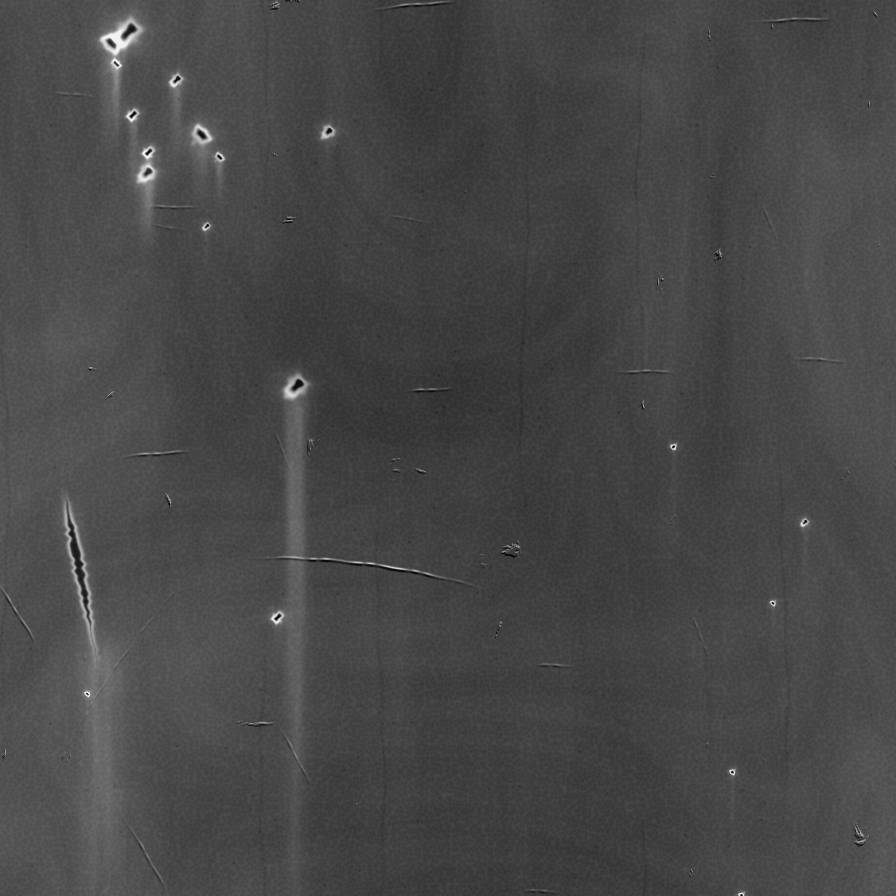
This texture is drawn by a three.js fragment shader. Its source:

```glsl
varying vec2 vUv;
#define BASE_GREY 0.262
#define MOTTLE 0.040
#define STREAK 0.013
#define GRAIN 0.055
#define RELIEF 0.22
#define LIGHT_STEP vec2(0.0005, 0.0011)
#define RIM_LIGHT 0.50
#define CORE_DARK 0.42
#define DRIP_LIGHT 0.20
#define SCRATCH_WIDTH 0.0012

vec2 hash2(vec2 p) {
  vec3 a = fract(p.xyx * vec3(0.1031, 0.1030, 0.0973));
  a += dot(a, a.yzx + 33.33);
  return fract((a.xx + a.yz) * a.zy);
}
float below(float edge, float soft, float x) { return 1.0 - smoothstep(edge - soft, edge + soft, x); }
float bell(float x) { return exp(-x * x); }
// Cellular noise: distance to the nearest point, and its random id
vec2 cells(vec2 p) {
  vec2 home = floor(p), best = vec2(9.0, 0.0);
  for (float k = 0.0; k < 9.0; k++) {
    vec2 cell = home + vec2(mod(k, 3.0), floor(k / 3.0)) - 1.0;
    float d = length(cell + hash2(cell + 50.0) - p);
    if (d < best.x) best = vec2(d, hash2(cell + 91.0).x);
  }
  return best;
}
// Layered, rotated sines for cloudy variation
float mottle(vec2 p) {
  float sum = 0.0, gain = 0.6;
  for (int i = 0; i < 7; i++) {
    p = mat2(0.8, 0.6, -0.6, 0.8) * p * 1.8 + vec2(1.3, 0.7);
    p += 0.7 * sin(p.yx * 1.1);
    sum += gain * sin(p.x) * sin(p.y);
    gain *= 0.72;
  }
  return sum;
}
// Ragged flakes, gathered in upright patches
float chips(vec2 p) {
  float cover = 0.0;
  for (float i = 0.0; i < 9.0; i++) {
    vec2 r = hash2(vec2(i, 7.0));
    vec2 d = p - fract(vec2(0.44, 0.5) + i * vec2(0.22, 0.37));
    d /= vec2(0.04 + 0.025 * r.x, 0.08 + 0.07 * r.y);
    cover = max(cover, (1.0 - dot(d, d)) * mix(0.5, 1.0, r.y));
  }
  cover *= 0.6 + 0.4 * sin(p.x * 190.0 + 2.0 * sin(p.y * 25.0) + sin(p.y * 83.0));
  float edge = 1.25 - 0.75 * cover;
  return smoothstep(edge, edge + 0.3, mottle(p * vec2(26.0, 19.0)));
}
float scratch(vec2 p, vec2 centre, float angle, float reach) {
  float c = cos(angle), s = sin(angle);
  vec2 q = mat2(c, -s, s, c) * (p - centre);
  q.y += 0.6 * q.x * q.x + 0.0005 * sin(q.x * 130.0 + centre.x * 40.0);
  float wear = 0.7 + 0.3 * sin(q.x * 270.0 + 2.0 * sin(q.x * 111.0));
  return wear * below(0.6 * reach, 0.4 * reach, abs(q.x)) * bell(q.y / SCRATCH_WIDTH);
}
// Height of chips and scratches
float relief(vec2 p) {
  float h = chips(p) + 1.7 * scratch(p, vec2(0.41, 0.37), -0.13, 0.14);
  h += 0.6 * scratch(p, vec2(0.1, 0.21), 1.03, 0.22);
  for (float i = 0.0; i < 18.0; i++) {
    vec2 r = hash2(vec2(i, 21.0));
    float angle = (r.x < 0.7 ? -0.08 : -1.1) + 0.35 * (r.y - 0.5);
    h += mix(0.2, 1.1, r.y * r.y) * scratch(p, hash2(vec2(i, 33.0)), angle, 0.025 + 0.05 * r.x * r.y);
  }
  return h;
}
// Pale run that fades downwards
float drip(vec2 d, float width, float reach) {
  float streaks = 0.85 + 0.12 * sin(d.x * 410.0 + 2.0 * sin(d.y * 9.0)) + 0.1 * sin(d.x * 173.0 + d.y * 31.0);
  float fade = smoothstep(0.0, 3.0 * width, -d.y) * pow(clamp(1.0 + d.y / reach, 0.0, 1.0), 1.3);
  return DRIP_LIGHT * streaks * fade * bell(d.x / width);
}
// Dark hole with an uneven bright rim and a soft halo
float pit(vec2 d, float size) {
  float turn = size * 2900.0;
  vec2 q = d / size;
  q += 0.22 * sin(q.yx * 2.3 + turn) + 0.1 * sin(q.yx * 5.1 - turn);
  float r = length(q), side = 0.8 + 0.25 * sin(q.x + q.y + turn);
  return RIM_LIGHT * side * bell((r - 0.9) / 0.4) + 0.16 * bell(r / 1.9) - CORE_DARK * below(0.5, 0.25, length(q - 0.12));
}
float pits(vec2 p) {
  vec2 d = p - vec2(0.33, 0.568), top = p - vec2(0.125, 0.952);
  float v = pit(d, 0.010) + 1.1 * drip(d, 0.011, 0.75);
  v += pit(top, 0.009) + pit(top - vec2(0.017, 0.011), 0.012) + drip(top, 0.011, 0.16);
  for (float i = 0.0; i < 16.0; i++) {
    vec2 r = hash2(vec2(i, 4.0)), at = hash2(vec2(i, 12.0));
    bool grouped = i < 7.0;
    d = p - (grouped ? vec2(0.11, 0.78) + at * vec2(0.19, 0.15) : at);
    float size = (grouped ? 0.004 : 0.0025) + (grouped ? 0.007 : 0.0035) * r.x * r.x;
    v += pit(d, size) + (grouped ? 1.0 : 0.3) * drip(d, size, 0.06 + 0.06 * r.y);
  }
  return v;
}
// Torn slit with a broad run beneath
float gash(vec2 p) {
  float t = (0.445 - p.y) / 0.15;
  float x = abs(p.x - mix(0.073, 0.102, t) + 0.0007 * sin(p.y * 330.0 + 2.0 * sin(p.y * 140.0)));
  float open = sin(3.1416 * clamp(t, 0.0, 1.0)) * (0.0042 + 0.001 * sin(p.y * 410.0 + 2.0 * sin(p.y * 170.0)));
  float v = 0.32 * bell((x - open - 0.0015) / 0.0025) + 0.08 * bell(x / 0.012) - 0.28 * below(open, 0.0015, x);
  return smoothstep(-0.1, 0.2, t) * below(1.1, 0.3, t) * v + 0.85 * drip(p - vec2(0.113, 0.31), 0.023, 0.55);
}
void main() {
  vec2 p = vUv, speck = cells(p * 65.0);
  float grey = BASE_GREY + 0.05 * below(0.22, 0.3, p.x) + 0.03 * smoothstep(0.6, 1.0, p.x);
  grey += MOTTLE * mottle(p * vec2(3.0, 2.2)) + STREAK * mottle(p * vec2(16.0, 4.0) + 5.0);
  grey += GRAIN * (cells(p * 230.0).x - 0.45) - 0.25 * max(speck.y - 0.8, 0.0) * below(0.1, 0.07, speck.x);
  // Wavering dark hairlines
  for (float i = 0.0; i < 6.0; i++) {
    float x = fract(0.425 + i * 0.29) + 0.004 * sin(p.y * 13.0 + i) + 0.0015 * sin(p.y * 61.0);
    grey -= 0.025 * bell((p.x - x) / 0.0018) * smoothstep(-0.2, 0.6, sin(p.y * 7.0 + i * 2.4));
  }
  float slope = relief(p - LIGHT_STEP) - relief(p + LIGHT_STEP);
  grey += RELIEF * (slope + 0.5 * max(slope, 0.0)) + pits(p) + gash(p);
  gl_FragColor = vec4(vec3(clamp(grey, 0.05, 0.95)), 1.0);
}
```
